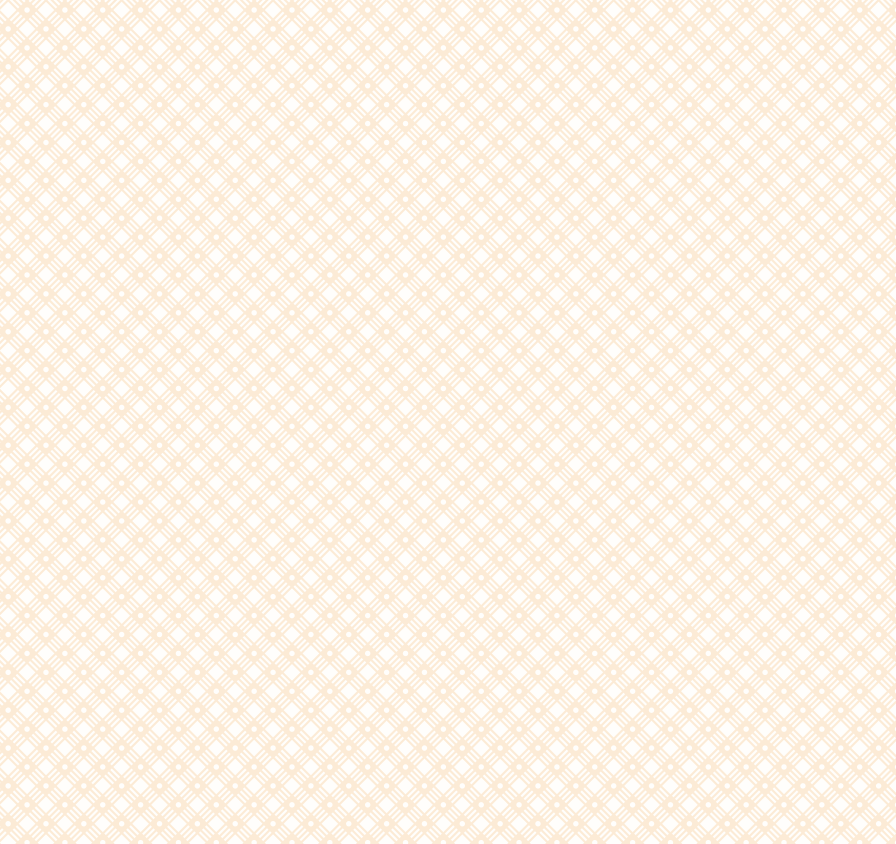
This pattern is drawn by a Shadertoy shader. Its source:

```glsl
// Pale peach diagonal lattice: dotted diamonds joined by striped bands on white.

// Soft mask, 1 where dist is below edge; aa is one pixel in cell units.
float inside(float dist, float edge, float aa) {
    return clamp((edge - dist) / aa + 0.5, 0.0, 1.0);
}

// Four thin lines, mirrored about the middle of a band.
float bandLines(float dist, float aa) {
    return inside(dist, 0.28, aa) - inside(dist, 0.20, aa)
         + inside(dist, 0.12, aa) - inside(dist, 0.04, aa);
}

void mainImage(out vec4 fragColor, in vec2 fragCoord) {
    // Half-repeat grid measured from the top left, in canvas widths
    float halfStep = 0.02112;
    vec2 grid = vec2(fragCoord.x, iResolution.y - fragCoord.y) / iResolution.x;
    grid = grid / halfStep - vec2(0.43, 0.53);

    // Turn to the diagonals: one dotted diamond per unit cell
    vec2 diagonal = 0.5 * vec2(grid.x + grid.y - 1.0, grid.x - grid.y - 1.0);
    vec2 cell = fract(diagonal + 0.5) - 0.5;
    vec2 dist = abs(cell);
    float aa = 1.0 / (iResolution.x * halfStep * sqrt(2.0));

    // Solid diamonds where bands cross, lines along the bands between them
    float inU = inside(dist.x, 0.28, aa);
    float inV = inside(dist.y, 0.28, aa);
    float ink = inU * inV
              + bandLines(dist.x, aa) * (1.0 - inV)
              + bandLines(dist.y, aa) * (1.0 - inU);

    // White dot in each diamond
    ink *= 1.0 - inside(length(cell), 0.1, aa);

    vec3 white = vec3(1.0, 0.998, 0.99);
    vec3 peach = vec3(0.99, 0.922, 0.838);
    fragColor = vec4(mix(white, peach, clamp(ink, 0.0, 1.0)), 1.0);
}
```
